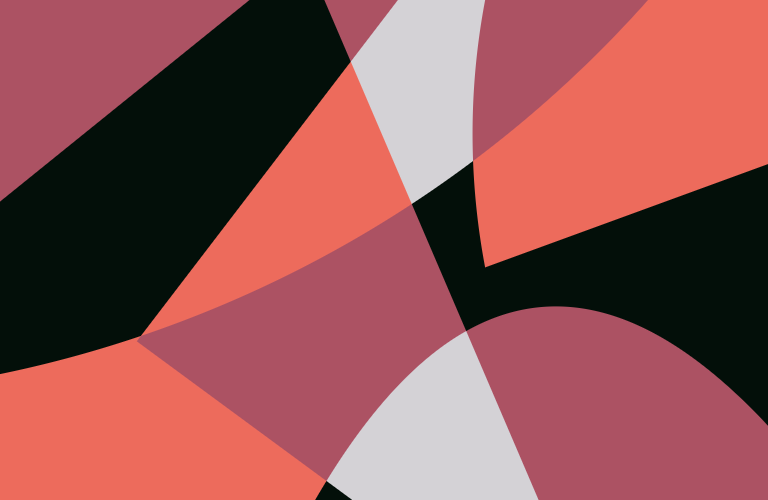
Write a WebGL 1 fragment shader that draws this background.

```glsl
precision highp float;
// Flat overlapping cut-paper shapes in four colours.
// Straight lines, two large arcs and a leaning parabola split the canvas;
// smooth coverage masks then choose the colour on each side of every edge.

uniform vec2 u_resolution;

const vec3 DARK  = vec3(0.012, 0.058, 0.034);
const vec3 CORAL = vec3(0.929, 0.420, 0.361);
const vec3 MAUVE = vec3(0.675, 0.320, 0.390);
const vec3 LIGHT = vec3(0.832, 0.822, 0.838);

// Positions are in canvas heights, origin at the lower left.
const vec2 CORNER_TOP  = vec2(0.4990, 1.0);
const vec2 CORNER_LEFT = vec2(0.0, 0.5968);

const vec2 SLASH_BOTTOM = vec2(1.0772, 0.0);
const vec2 SLASH_TOP    = vec2(0.6487, 1.0);

const vec2 BLADE_TIP  = vec2(0.2735, 0.3174);
const vec2 BLADE_TOP  = vec2(0.7958, 1.0);
const vec2 BLADE_BASE = vec2(0.7046, 0.0);

const vec2  SWEEP_CENTER = vec2(-0.4790, 2.5782);
const float SWEEP_RADIUS = 2.3752;

const vec2  WEDGE_CENTER = vec2(2.3782, 0.7325);
const float WEDGE_RADIUS = 1.4331;
const vec2  WEDGE_TIP    = vec2(0.9701, 0.4651);
const vec2  WEDGE_RIGHT  = vec2(1.5329, 0.6707);

const vec2  HILL_PEAK  = vec2(1.1118, 0.3872);
const float HILL_WIDTH = 0.6836;
const float HILL_LEAN  = 0.085;

// Signed distance to a line, positive to the right of travel from a to b.
float rightOf(vec2 p, vec2 a, vec2 b) {
  vec2 along = normalize(b - a);
  return dot(p - a, vec2(along.y, -along.x));
}

// Signed distance to a circle, positive inside.
float disc(vec2 p, vec2 center, float radius) {
  return radius - length(p - center);
}

// Approximate distance to the leaning parabola, positive inside.
float hillDistance(vec2 p) {
  float drop = HILL_PEAK.y - p.y;
  float across = p.x - HILL_PEAK.x - HILL_LEAN * drop;
  vec2 gradient = vec2(2.0 * across, 2.0 * HILL_LEAN * across + HILL_WIDTH);
  return (HILL_WIDTH * drop - across * across) / length(gradient);
}

// Distance to coverage, with an edge one pixel wide.
float cover(float d) {
  return clamp(0.5 + d * u_resolution.y, 0.0, 1.0);
}

void main() {
  vec2 p = gl_FragCoord.xy / u_resolution.y;

  // Masks
  float corner = cover(rightOf(p, CORNER_TOP, CORNER_LEFT));
  float slash  = cover(rightOf(p, SLASH_BOTTOM, SLASH_TOP));
  float bladeSide = cover(rightOf(p, BLADE_TIP, BLADE_TOP));
  float blade = bladeSide * cover(rightOf(p, BLADE_BASE, BLADE_TIP));
  float wedge = cover(min(disc(p, WEDGE_CENTER, WEDGE_RADIUS),
                          rightOf(p, WEDGE_RIGHT, WEDGE_TIP)));
  float hill  = cover(hillDistance(p));
  float sweep = cover(disc(p, SWEEP_CENTER, SWEEP_RADIUS));

  // Above the sweeping arc
  vec3 upper = mix(mix(DARK, CORAL, bladeSide),
                   mix(MAUVE, LIGHT, bladeSide), slash);
  upper = mix(upper, MAUVE, max(corner, wedge));

  // Below the arc, on either side of the slash
  vec3 lowerLeft = mix(mix(CORAL, MAUVE, blade),
                       mix(DARK, LIGHT, blade), hill);
  vec3 lowerRight = mix(mix(DARK, CORAL, wedge), MAUVE, hill);
  vec3 lower = mix(lowerLeft, lowerRight, slash);

  gl_FragColor = vec4(mix(lower, upper, sweep), 1.0);
}
```
